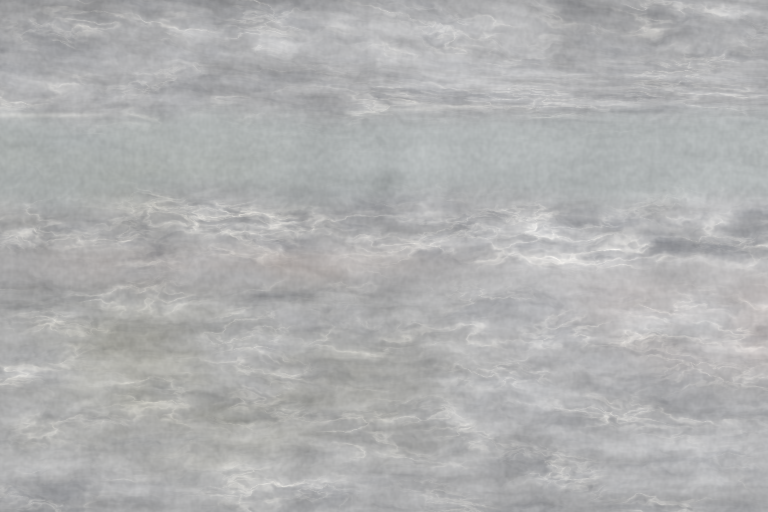
Reproduce this texture procedurally as a WebGL 2 fragment shader.

```glsl
#version 300 es
precision highp float;
// Pale blue-grey marble with level, layered bedding. Warped gradient noise
// gives clouds, streaks and mottling; zero lines of noise become short ragged
// cream veins with bluish pockets beside them, held back in the calm layers.

#define BASE_GREY vec3(0.690, 0.692, 0.698)
#define VEIN_TINT vec3(1.0, 0.96, 0.86)
#define POCKET_TINT vec3(1.06, 1.0, 0.88)
#define VEIN_GAIN 0.090
#define POCKET_GAIN 0.100
#define CLOUD_GAIN 0.074
#define STREAK_GAIN 0.056
#define MOTTLE_GAIN 0.056
#define STAIN_GAIN 0.070
#define GRAIN_GAIN 0.030
#define CONTRAST 1.12

uniform vec2 u_resolution;
out vec4 fragColor;

vec2 gradientAt(vec2 cell) {
  vec3 h = fract(vec3(cell.xyx) * vec3(0.1031, 0.1030, 0.0973));
  h += dot(h, h.yzx + 33.33);
  float angle = 6.2832 * fract((h.x + h.y) * h.z);
  return vec2(cos(angle), sin(angle));
}

float noise(vec2 p) {
  vec2 i = floor(p), f = p - i;
  vec2 u = f * f * f * (f * (f * 6.0 - 15.0) + 10.0);
  vec2 e = vec2(1.0, 0.0);
  float a = dot(gradientAt(i), f);
  float b = dot(gradientAt(i + e.xy), f - e.xy);
  float c = dot(gradientAt(i + e.yx), f - e.yx);
  float d = dot(gradientAt(i + e.xx), f - e.xx);
  return mix(mix(a, b, u.x), mix(c, d, u.x), u.y);
}

float fbm(vec2 p) {
  float sum = 0.0, gain = 1.0;
  for (int i = 0; i < 4; i++) {
    sum += gain * noise(p);
    p = p * 2.03 + vec2(17.3, 9.1);
    gain *= 0.55;
  }
  return sum;
}

// Soft-edged layer between two heights
float layer(float y, float low, float high, float soft) {
  return smoothstep(low - soft, low + soft, y)
       * (1.0 - smoothstep(high - soft, high + soft, y));
}

// Soft elliptical patch
float patchAt(vec2 p, vec2 centre, vec2 size) {
  vec2 d = (p - centre) / size;
  return exp(-dot(d, d));
}

void main() {
  vec2 p = gl_FragCoord.xy / u_resolution.y;

  // Bedding: gentle folds, tilted in the upper layers, with ragged detail
  vec2 q = p;
  q.y += 0.13 * p.x * smoothstep(0.72, 0.9, p.y);
  q += vec2(0.05, 0.018) * vec2(fbm(p * vec2(3.0, 7.0) + 4.0),
                                fbm(p * vec2(3.5, 6.0) + 31.0));
  vec2 ragged = q + vec2(0.020, 0.009) * vec2(fbm(p * vec2(15.0, 26.0) + 3.0),
                                              fbm(p * vec2(17.0, 24.0) + 37.0));

  // Calm layers suppress the veining
  float level = p.y + 0.030 * fbm(p * vec2(3.0, 7.0) + 50.0);
  float calm = layer(level, 0.615, 0.775, 0.035);
  float quiet = layer(level + 0.025 * (p.x - 0.5), 0.445, 0.495, 0.018);
  float activity = 1.0 - 0.88 * calm - 0.65 * quiet;
  float busy = layer(level, 0.50, 0.59, 0.02);

  // Clouds, streaks and mottling
  float tone = CLOUD_GAIN * fbm(q * vec2(1.3, 4.5) + 7.0) * (1.0 - 0.5 * calm);
  tone += STREAK_GAIN * fbm(q * vec2(2.6, 24.0) + 13.0) * mix(0.25, 1.0, activity);
  tone += MOTTLE_GAIN * fbm(ragged * vec2(13.0, 26.0) + 23.0) * mix(0.25, 1.0, activity);

  // Short broken veins at three scales, darker on one side
  float veins = 0.0, pockets = 0.0;
  for (int i = 0; i < 3; i++) {
    float k = float(i);
    vec2 scale = vec2(4.2, 12.0) * pow(1.6, k);
    float n = fbm(ragged * scale + 19.7 * k);
    float broken = smoothstep(0.0, 0.38, noise(p * vec2(5.0, 13.0) + 41.0 * k) + 0.18 * busy);
    veins += exp(-pow(abs(n) / (0.075 + 0.025 * k), 1.4)) * broken * (0.95 - 0.12 * k);
    pockets += smoothstep(0.05, 0.55, n) * (0.5 - 0.1 * k) * (0.6 + 0.5 * busy);
  }
  veins *= activity;
  pockets *= activity;

  // Ragged bright seams edging the busy layer
  float rough = fbm(p * vec2(8.0, 14.0) + 63.0);
  float lowSeam = p.y - 0.507 + 0.02 * (p.x - 0.5) - 0.026 * rough;
  float highSeam = p.y - 0.592 + 0.045 * smoothstep(0.9, 1.5, p.x) - 0.014 * rough;
  float seamFade = smoothstep(-0.2, 0.3, noise(p * vec2(5.0, 2.0) + 71.0));
  veins += seamFade * (0.8 * exp(-abs(lowSeam) / 0.006) + 0.6 * exp(-abs(highSeam) / 0.006));

  // Thin white thread along the top of the calm layer
  float thread = p.y - 0.775 - 0.018 * smoothstep(0.5, 1.0, p.x);
  float threadFade = layer(p.x, -0.2, 0.2, 0.06) + layer(p.x, 0.72, 0.96, 0.06);
  veins += 0.75 * (0.12 + threadFade) * exp(-pow(thread / 0.0055, 2.0)) * (1.0 - smoothstep(0.95, 1.1, p.x));

  // Upright stains, a smudge, edge shading and fine grain
  tone += STAIN_GAIN * noise(p * vec2(9.0, 1.5) + 83.0) * (0.5 + noise(p * 3.0 + 5.0));
  tone -= 0.05 * patchAt(p + vec2(0.6 * (0.64 - p.y), 0.0), vec2(0.75, 0.64), vec2(0.025, 0.03));
  tone += 0.026 * (p.x - 0.75) - 0.05 * smoothstep(0.93, 1.03, p.y) - 0.03 * smoothstep(0.06, 0.0, p.y);
  tone += GRAIN_GAIN * (noise(p * 72.0) + 0.6 * noise(p * vec2(140.0, 110.0)));

  // Mineral tints
  float drift = 0.7 + fbm(p * vec2(3.0, 7.0) + 97.0);
  float ochre = drift * (patchAt(p, vec2(0.4, 0.25), vec2(0.38, 0.17))
              + 0.5 * patchAt(p, vec2(0.2, 0.66), vec2(0.3, 0.1)));
  float pink = drift * (patchAt(p, vec2(1.42, 0.37), vec2(0.28, 0.09))
             + 0.8 * patchAt(p, vec2(0.45, 0.48), vec2(0.35, 0.04)));
  vec3 colour = BASE_GREY + CONTRAST * (tone + VEIN_GAIN * (veins - 0.14) * VEIN_TINT
              - POCKET_GAIN * (pockets - 0.14) * POCKET_TINT);
  colour += ochre * vec3(0.006, 0.002, -0.034) + pink * vec3(0.034, 0.003, -0.010);
  colour += calm * vec3(-0.008, 0.008, 0.004);

  fragColor = vec4(clamp(colour, 0.0, 1.0), 1.0);
}
```
